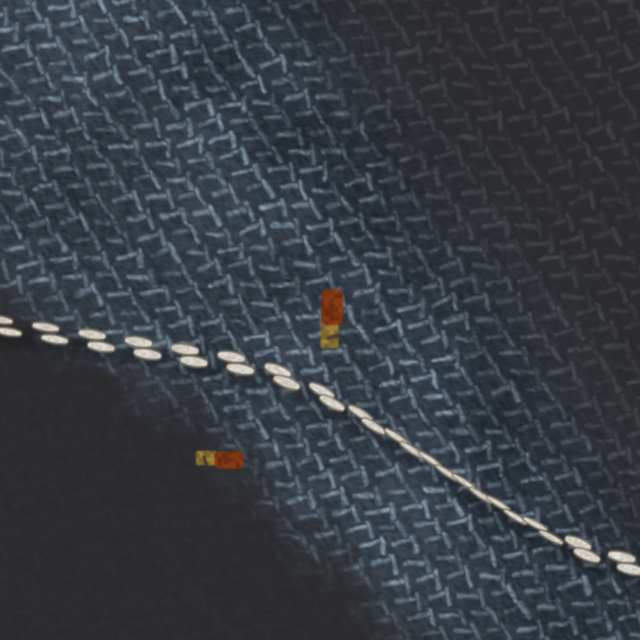
Reproduce this texture procedurally as a WebGL 2 fragment shader.

```glsl
#version 300 es
precision highp float;
// Worn denim: a faded diagonal band of twill between dark cloth, crossed by a pale
// seam of paired stitches and two small two-tone tags. The twill is a skewed lattice
// of jittered thread capsules; the seam follows one smooth curve.
uniform vec2 u_resolution;
out vec4 fragColor;

const vec3 CLOTH_DARK   = vec3(0.172, 0.173, 0.182);
const vec3 DENIM_GAP    = vec3(0.165, 0.200, 0.240);
const vec3 THREAD_FAINT = vec3(0.300, 0.320, 0.340);
const vec3 THREAD_LIGHT = vec3(0.450, 0.510, 0.570);
const vec3 SEAM_LIGHT   = vec3(0.860, 0.845, 0.810);
const vec3 SEAM_SHADE   = vec3(0.520, 0.480, 0.420);
const vec3 TAG_ORANGE   = vec3(0.480, 0.200, 0.070);
const vec3 TAG_YELLOW   = vec3(0.540, 0.440, 0.190);
const vec2 TWILL_ALONG  = vec2(0.0190, -0.0270);
const vec2 TWILL_ACROSS = vec2(0.0520, 0.0040);
const float THREAD_RADIUS = 0.0046;
const float STITCH_RADIUS = 0.0092;
const float SOFTNESS = 0.0022;
const int STITCH_PAIRS = 17;

float hash(vec2 p) {
    return fract(sin(dot(p, vec2(127.1, 311.7))) * 43758.5453);
}

float noise(vec2 p) {
    vec2 i = floor(p), f = fract(p);
    f = f * f * (3.0 - 2.0 * f);
    return mix(mix(hash(i), hash(i + vec2(1, 0)), f.x),
               mix(hash(i + vec2(0, 1)), hash(i + vec2(1, 1)), f.x), f.y);
}

// Distance to a segment given by centre and half extent.
float segment(vec2 p, vec2 centre, vec2 halfExtent) {
    vec2 d = p - centre;
    float t = clamp(dot(d, halfExtent) / dot(halfExtent, halfExtent), -1.0, 1.0);
    return length(d - halfExtent * t);
}

float roundBox(vec2 p, vec2 halfSize, float radius) {
    vec2 d = abs(p) - halfSize + radius;
    return length(max(d, 0.0)) + min(max(d.x, d.y), 0.0) - radius;
}

float fill(float d) {
    float w = SOFTNESS + 0.7 / u_resolution.y;
    return 1.0 - smoothstep(-w, w, d);
}

// Brightest thread covering p, from a lattice of level and upright yarns.
float twill(vec2 p) {
    p += 0.012 * (vec2(noise(p * 14.0), noise(p * 14.0 + 40.0)) - 0.5);
    p += 0.004 * (vec2(noise(p * 75.0), noise(p * 75.0 + 40.0)) - 0.5);
    mat2 lattice = mat2(TWILL_ALONG, TWILL_ACROSS);
    vec2 home = floor(inverse(lattice) * p);
    float light = 0.0;
    for (int j = -1; j <= 1; j++)
    for (int i = -1; i <= 1; i++) {
        vec2 cell = home + vec2(i, j);
        float r = hash(cell), s = hash(cell + 31.7);
        vec2 centre = lattice * (cell + 0.5) + 0.006 * (vec2(r, s) - 0.5);
        vec2 level = 0.0125 * vec2(1.0, 0.4 * s - 0.05) * (0.7 + 0.5 * r);
        vec2 upright = 0.0115 * vec2(0.5 * r - 0.6, 1.0);
        float a = segment(p, centre - vec2(0.011, 0.0), level);
        float b = segment(p, centre + vec2(0.010, -0.002), upright);
        light = max(light, (0.5 + 0.6 * r) * smoothstep(1.5, 0.0, a / THREAD_RADIUS));
        light = max(light, (0.5 + 0.6 * s) * smoothstep(1.5, 0.0, b / THREAD_RADIUS));
    }
    return light;
}

float seamHeight(float x) {
    return 0.492 - 0.16 * x - 0.216 * smoothstep(0.36, 1.0, x);
}

// Paired stitches, pulled into one thin strand where the seam is steep.
void drawSeam(vec2 p, inout vec3 col) {
    float shadow = abs(p.y - seamHeight(p.x) + 0.014);
    col *= 1.0 - 0.22 * smoothstep(0.028, 0.004, shadow);
    for (int i = 0; i < STITCH_PAIRS; i++) {
        float n = float(i);
        float x = 0.006 + 0.0725 * n - 0.115 * smoothstep(6.2, 15.0, n);
        float slope = (seamHeight(x + 0.01) - seamHeight(x - 0.01)) / 0.02;
        float pull = smoothstep(0.44, 0.70, x) * smoothstep(0.91, 0.83, x);
        float size = mix(0.78, 1.0, smoothstep(0.0, 0.25, x)) * mix(1.0, 0.62, pull);
        for (float side = -1.0; side <= 1.0; side += 2.0) {
            vec2 offset = side * mix(vec2(0.007, -0.0095), vec2(0.0135, -0.0105), pull);
            vec2 centre = vec2(x, seamHeight(x)) + offset;
            vec2 reach = 0.0180 * normalize(vec2(1.0, slope));
            float along = dot(p - centre, reach) / dot(reach, reach);
            float radius = STITCH_RADIUS * size * (1.0 - 0.3 * along * along);
            float d = segment(p, centre, reach) - max(radius, 0.002);
            float fibre = noise(vec2(along * 4.0 + n, (p.y - slope * p.x) * 260.0));
            float lit = smoothstep(0.0, -0.005, d) * (0.75 + 0.35 * fibre);
            col = mix(col, mix(SEAM_SHADE, SEAM_LIGHT, lit), fill(d));
        }
    }
}

// Tag with its long axis on y: orange at the top, yellow with a dark fleck below.
void drawTag(vec2 p, float scale, inout vec3 col) {
    p /= scale;
    float grain = 0.8 + 0.4 * noise(p * 140.0);
    col = mix(col, TAG_YELLOW * grain, fill(roundBox(p + vec2(0.003, 0.026), vec2(0.014, 0.020), 0.005)));
    col = mix(col, CLOTH_DARK, 0.75 * fill(segment(p, vec2(0.003, -0.028), vec2(0.007, 0.002)) - 0.003));
    col = mix(col, TAG_ORANGE * grain, fill(roundBox(p - vec2(0.001, 0.018), vec2(0.017, 0.028), 0.010)));
}

void main() {
    vec2 p = gl_FragCoord.xy / u_resolution;

    // Wear: crisp ragged lower edge, long fade toward the upper right.
    float ragged = 0.07 * (noise(p * 13.0) - 0.5) + 0.06 * (noise(p * 45.0) - 0.5);
    float lower = p.y - (0.53 - 0.6 * p.x - 0.42 * p.x * p.x) + ragged;
    float upper = 1.0 - 1.6 * (p.x - 0.5) - p.y + 0.5 * ragged;
    float edge = smoothstep(-0.06, 0.10, lower);
    float wear = edge * smoothstep(-0.30, 0.36, upper);
    float core = edge * smoothstep(0.10, 0.65, upper);

    // Cloth and threads, with fine fibres running along the twill.
    float patches = 0.85 + 0.3 * noise(p * 9.0 + 7.0);
    vec2 grainAxis = vec2(p.x * 0.82 + p.y * 0.57, p.y * 0.82 - p.x * 0.57);
    float fibre = 0.6 * noise(grainAxis * vec2(190.0, 90.0)) + 0.4 * noise(p * vec2(100.0, 230.0)) - 0.5;
    float threads = twill(p) * (0.9 + 0.8 * fibre);
    vec3 gap = mix(CLOTH_DARK, DENIM_GAP * patches, wear) + 0.035 * core;
    vec3 yarn = mix(THREAD_FAINT, THREAD_LIGHT * patches, wear);
    float cover = mix(0.05, 0.92, max(wear, 0.50 * edge));
    vec3 col = mix(gap, yarn, clamp(threads * cover, 0.0, 1.0));
    col += fibre * mix(0.02, 0.11, wear);

    drawSeam(p, col);
    drawTag(p - vec2(0.518, 0.502), 1.0, col);
    vec2 lying = p - vec2(0.343, 0.282);
    drawTag(vec2(-lying.y, lying.x), 0.80, col);
    fragColor = vec4(clamp(col, 0.0, 1.0), 1.0);
}
```
